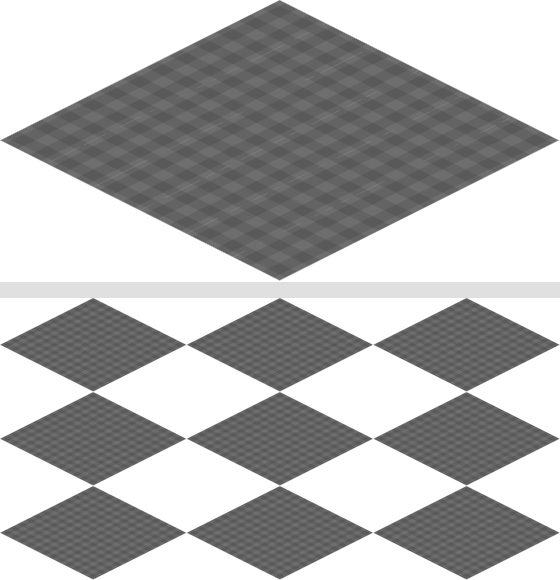
Top: one tile. Bottom: repeated 3 by 3.
A Shadertoy shader for this texture:

```glsl
#define CHECKS 12.0
#define SEAMS 6.0
#define SEAM_HALF_WIDTH 0.004
#define SEAM_STRENGTH 0.10
#define DASHES 40.0
#define CENTER vec2(0.4993, 0.5025)
#define HALF_SIZE vec2(0.4985, 0.4970)
#define LIGHT_GREY 0.430
#define STRIPE_SHADE 0.040

float hash(vec2 p) {
    p = fract(p * vec2(0.1031, 0.1137));
    p += dot(p, p.yx + 33.33);
    return fract((p.x + p.y) * p.x * 57.0);
}

// Value noise along one seam
float seamNoise(float along, float seam) {
    float cell = floor(along);
    float blend = smoothstep(0.0, 1.0, along - cell);
    return mix(hash(vec2(cell, seam)), hash(vec2(cell + 1.0, seam)), blend);
}

// Dark bands centred in each period, half a period wide
vec2 stripes(vec2 c, vec2 blur) {
    return clamp((0.25 - abs(fract(c) - 0.5)) / blur + 0.5, 0.0, 1.0);
}

void mainImage(out vec4 fragColor, in vec2 fragCoord) {
    vec2 p = (fragCoord / iResolution.xy - CENTER) / HALF_SIZE;
    float pixel = dot(1.0 / HALF_SIZE, 1.0 / iResolution.xy);

    // Cloth coordinates, 0 to 1 along the two sides of the diamond
    vec2 cloth = 0.5 + 0.5 * vec2(p.x + p.y, p.x - p.y);
    float blur = 0.5 * pixel;

    // Crossed stripes add up to three greys
    vec2 bands = stripes(cloth * CHECKS, vec2(blur * CHECKS));
    float grey = LIGHT_GREY - STRIPE_SHADE * (bands.x + bands.y);

    // Faint broken seams between strips, none along the border
    float strip = cloth.y * SEAMS;
    float seam = floor(strip + 0.5);
    float line = clamp((SEAM_HALF_WIDTH - abs(strip - seam)) / (blur * SEAMS) + 0.5, 0.0, 1.0);
    float dash = smoothstep(0.35, 0.6, seamNoise(cloth.x * DASHES, seam + 7.0));
    float inner = step(0.5, seam) * step(seam, SEAMS - 0.5);
    grey += SEAM_STRENGTH * line * dash * inner;

    // White ground around the diamond, continuous across the canvas edges
    float inside = clamp((1.0 - abs(p.x) - abs(p.y)) / pixel + 0.5, 0.0, 1.0);
    fragColor = vec4(vec3(mix(1.0, grey, inside)), 1.0);
}
```
